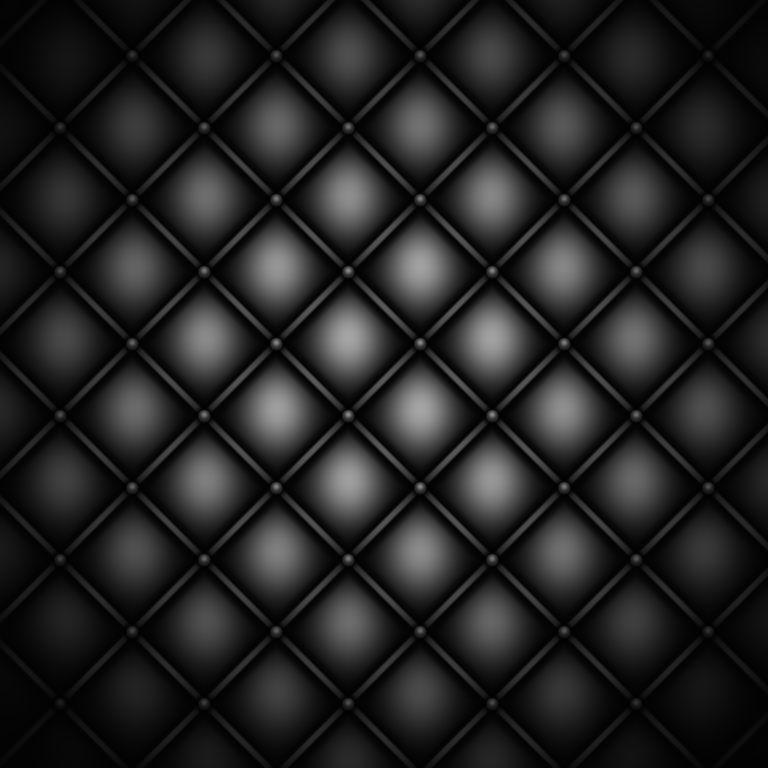
This pattern is drawn by a WebGL 2 fragment shader. Its source:

```glsl
#version 300 es
precision highp float;
// Dark diamond-tufted leather with piped seams, round buttons and a soft central light.

uniform vec2 u_resolution;
out vec4 fragColor;

// Layout, in canvas units
const float PERIOD = 0.1875;                    // button spacing along a row
const vec2 BUTTON_ORIGIN = vec2(0.0785, 0.0833);
const vec2 LIGHT_CENTER = vec2(0.51, 0.52);
const float LIGHT_INNER = 0.08;
const float LIGHT_OUTER = 0.72;

// Sizes, in periods (seams: in cell widths)
const float SEAM_HALF_WIDTH = 0.036;
const float GROOVE_WIDTH = 0.15;
const float BUTTON_RADIUS = 0.042;
const float BUTTON_SHADOW = 0.085;

// Grey levels
const vec3 TINT = vec3(1.0);
const float BASE_GREY = 0.012;
const float PILLOW_GREY = 0.62;
const float SEAM_GREY = 0.33;
const float BUTTON_GREY = 0.13;
const float BUTTON_GLINT = 0.42;

// Turns diagonal lattice coordinates back into upright ones.
vec2 upright(vec2 lattice) {
    return 0.5 * vec2(lattice.x + lattice.y, lattice.x - lattice.y);
}

// Domed cushion: zero on the seams, brightest a little above the middle.
float pillow(vec2 cell) {
    vec2 dome = 4.0 * cell * (1.0 - cell);
    vec2 offset = upright(cell - 0.5);
    float sideFalloff = exp(-6.0 * offset.x * offset.x);
    return pow(dome.x * dome.y, 1.3) * sideFalloff * (1.0 + offset.y);
}

// Rounded piping, lit from above and fading towards the buttons.
float piping(float across, float along, float pixel) {
    float body = 1.0 - smoothstep(0.35 * SEAM_HALF_WIDTH,
                                  SEAM_HALF_WIDTH + pixel, abs(across - 0.006));
    float middle = sin(3.14159 * fract(along));
    return body * mix(0.22, 1.0, middle);
}

void main() {
    float side = min(u_resolution.x, u_resolution.y);
    vec2 uv = gl_FragCoord.xy / side;
    float pixel = 1.0 / (side * PERIOD);

    // Buttons sit on the integer points of the diagonal lattice
    vec2 p = (uv - BUTTON_ORIGIN) / PERIOD;
    vec2 lattice = vec2(p.x + p.y, p.x - p.y);
    vec2 nearest = lattice - floor(lattice + 0.5);
    vec2 seamDistance = abs(nearest);

    float light = 1.0 - smoothstep(LIGHT_INNER, LIGHT_OUTER,
                                   distance(uv, LIGHT_CENTER));
    float trimLight = 0.08 + 0.92 * pow(light, 0.75);

    // Cushions and the dark grooves around them
    float groove = smoothstep(0.02, GROOVE_WIDTH,
                              min(seamDistance.x, seamDistance.y));
    float grey = BASE_GREY + PILLOW_GREY * light * groove * pillow(fract(lattice));

    // Piped seams in both directions
    float seam = max(piping(nearest.x, lattice.y, pixel),
                     piping(-nearest.y, lattice.x, pixel));
    grey += SEAM_GREY * trimLight * seam;

    // Buttons with a dark ring and a small glint
    vec2 b = upright(nearest);
    float r = length(b);
    grey *= mix(0.25, 1.0, smoothstep(BUTTON_RADIUS, BUTTON_SHADOW, r));
    float glint = exp(-dot(b - vec2(0.0, 0.01), b - vec2(0.0, 0.01)) / 0.0006);
    float button = trimLight * (BUTTON_GREY + BUTTON_GLINT * glint);
    float cover = 1.0 - smoothstep(BUTTON_RADIUS - pixel, BUTTON_RADIUS + pixel, r);
    grey = mix(grey, button, cover);

    fragColor = vec4(TINT * grey, 1.0);
}
```
